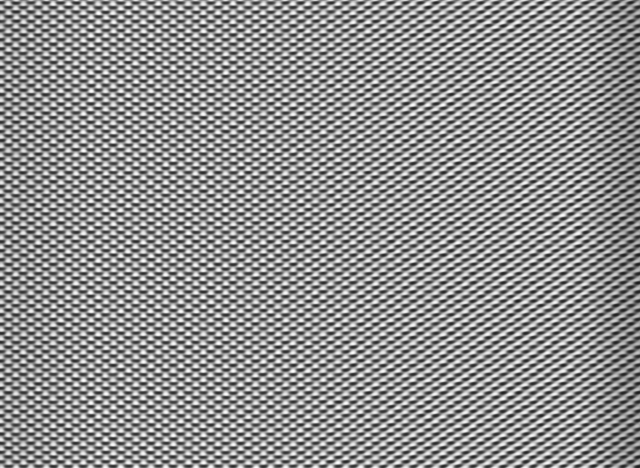
Give the GLSL for this texture, as a Shadertoy shader.

```glsl
// Fine woven metal mesh: staggered pits, wide on top and pointed below, between
// bright wires. Crossed waves form the weave; toward the right one wire direction
// dominates and makes rising diagonal ridges. Gradient noise adds slight wear.

const float TAU = 6.2831853;
const vec2 REPEATS = vec2(42.7, 51.0);      // pits across and down the canvas
const vec2 PIT_ORIGIN = vec2(0.423, 0.640); // centre of one pit
const vec2 LEAN_SPAN = vec2(0.22, 0.85);    // where the diagonals take over
const vec2 RISING_WIRE = vec2(0.50, 0.77);  // weight at left, right
const vec2 FALLING_WIRE = vec2(0.53, 0.28);
const vec2 COLUMN_WIRE = vec2(0.17, 0.0);
const float ROW_WIRE = 0.25;
const float LIGHT_PHASE = 1.05;             // pits shaded from above
const float WARP = 0.06;                    // wire wobble, in repeats
const float WEAR = 0.28;                    // contrast change between repeats
const float GRAIN = 0.05;
const float CONTRAST = 0.92;
const float TONE_RANGE = 0.50;
const vec3 MID_GREY = vec3(0.57);

vec2 hashGradient(vec2 cell) {
    vec3 p = fract(vec3(cell.xyx) * vec3(0.1031, 0.1030, 0.0973));
    p += dot(p, p.yzx + 33.33);
    float angle = TAU * fract((p.x + p.y) * p.z);
    return vec2(cos(angle), sin(angle));
}

float gradientNoise(vec2 p) {
    vec2 i = floor(p), f = fract(p);
    vec2 w = f * f * f * (f * (f * 6.0 - 15.0) + 10.0);
    vec2 e = vec2(0.0, 1.0);
    float low = mix(dot(hashGradient(i), f),
                    dot(hashGradient(i + e.yx), f - e.yx), w.x);
    float high = mix(dot(hashGradient(i + e), f - e),
                     dot(hashGradient(i + e.yy), f - e.yy), w.x);
    return mix(low, high, w.y);
}

// Signed brightness of the weave: pits below zero, wires above
float weave(vec2 cell, float lean) {
    float rising = cos(TAU * (cell.x - cell.y));
    float falling = cos(TAU * (cell.x + cell.y));
    float column = cos(2.0 * TAU * cell.x);
    float row = cos(2.0 * TAU * cell.y - LIGHT_PHASE);
    return mix(COLUMN_WIRE.x, COLUMN_WIRE.y, lean) * column
         - mix(RISING_WIRE.x, RISING_WIRE.y, lean) * rising
         - mix(FALLING_WIRE.x, FALLING_WIRE.y, lean) * falling
         - ROW_WIRE * row;
}

// Broad light: dim at the left edge, darker at the right edge
float sheetLight(float x) {
    return 1.0 - 0.06 * (1.0 - smoothstep(0.0, 0.16, x))
               - 0.20 * smoothstep(0.89, 1.0, x);
}

void mainImage(out vec4 fragColor, in vec2 fragCoord) {
    vec2 uv = fragCoord / iResolution.xy;
    vec2 cell = (uv - PIT_ORIGIN) * REPEATS;

    // Small shifts of the wires
    cell += WARP * vec2(gradientNoise(cell * 0.7),
                        gradientNoise(cell * 0.7 + 71.3));

    // Relief with uneven wear
    float lean = smoothstep(LEAN_SPAN.x, LEAN_SPAN.y, uv.x);
    float wear = 1.0 + WEAR * gradientNoise(cell * 0.8 + 19.0);
    float relief = weave(cell, lean) * wear;

    // Soft limit keeps highlights and pits rounded
    vec3 color = MID_GREY + TONE_RANGE * tanh(CONTRAST * relief);
    color += GRAIN * gradientNoise(cell * 3.0 + 43.0);
    color *= sheetLight(uv.x);
    fragColor = vec4(clamp(color, 0.0, 1.0), 1.0);
}
```
